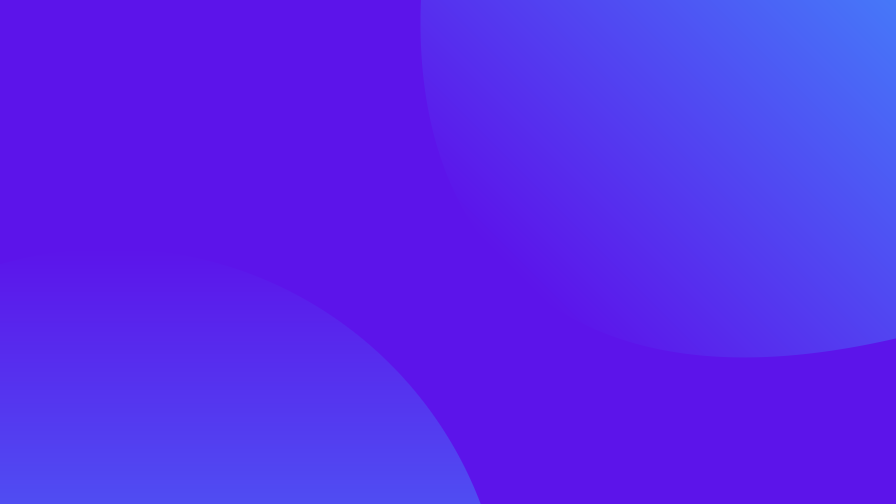
A WebGL 1 fragment shader for this background:

```glsl
precision highp float;
// Violet backdrop with a blue blob in the upper right and a soft disc in the lower left.

uniform vec2 u_resolution;

// Signed distance to a disc, positive inside.
float disc(vec2 p, vec2 center, float radius) {
  return radius - length(p - center);
}

// Approximate distance to a rounded corner opening to the upper right, positive inside.
float cornerBlob(vec2 p) {
  float d = p.x - p.y - 0.551;
  float rim = 1.472 + d * d * (0.67 + d * (0.027 + d * 0.114));
  float slope = d * (1.34 + d * (0.081 + d * 0.456));
  return (p.x + p.y - rim) / sqrt(2.0 + 2.0 * slope * slope);
}

// Edge coverage, one pixel wide.
float cover(float dist) {
  return clamp(dist * u_resolution.y + 0.5, 0.0, 1.0);
}

void main() {
  // One unit is the canvas height.
  vec2 p = gl_FragCoord.xy / u_resolution.y;
  vec3 violet = vec3(0.361, 0.078, 0.918);
  vec3 blue = vec3(0.275, 0.470, 0.975);

  // Each shape fades from the backdrop colour towards blue.
  float diagonalFade = clamp((p.x + p.y - 1.48) / 1.298, 0.0, 1.0);
  float verticalFade = 0.57 * clamp(1.0 - p.y / 0.507, 0.0, 1.0);

  float tint = diagonalFade * cover(cornerBlob(p));
  tint = max(tint, verticalFade * cover(disc(p, vec2(0.220, -0.2775), 0.7845)));

  gl_FragColor = vec4(mix(violet, blue, tint), 1.0);
}
```
